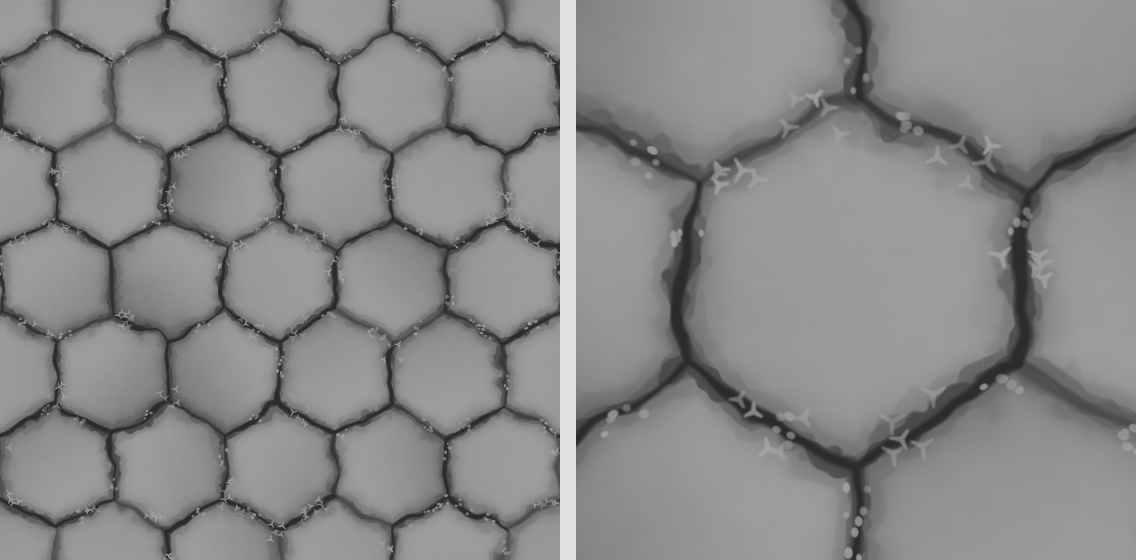
Left, the full canvas; right, a detail of the centre.
This texture map is drawn by a three.js fragment shader. Its source:

```glsl
// Grey hexagon paving, 5 by 6 cells, with dark mossy joints and tiny pale sprouts.
varying vec2 vUv;

const vec2 CELLS = vec2(5.0, 6.0);
const float ROW = 0.8660254;      // row spacing for cells of width 1
const float HALF_EDGE = 0.2886751;
const float TAU = 6.2831853;

vec2 hash2(vec2 p) {
  vec3 h = fract(vec3(p.xyx) * vec3(0.1031, 0.1030, 0.0973));
  h += dot(h, h.yzx + 33.33);
  return fract((h.xx + h.yz) * h.zy);
}

vec2 wrap(vec2 i, vec2 n) { return floor(mod(i + 0.5, n)); }

// Value noise with n lattice steps across the canvas; two channels, wrapping.
vec2 noise2(vec2 uv, float n) {
  vec2 i = floor(uv * n), f = fract(uv * n), e = vec2(1.0, 0.0);
  f = f * f * (3.0 - 2.0 * f);
  vec2 a = hash2(wrap(i, vec2(n)) + n), b = hash2(wrap(i + e.xy, vec2(n)) + n);
  vec2 c = hash2(wrap(i + e.yx, vec2(n)) + n), d = hash2(wrap(i + e.xx, vec2(n)) + n);
  return mix(mix(a, b, f.x), mix(c, d, f.x), f.y);
}

// Coverage of a band reaching out to the given extent.
float band(float dist, float extent, float soft) {
  return 1.0 - smoothstep(extent - soft, extent + soft, dist);
}

// Three tapered leaves around a point.
float sprout(vec2 v, float size, float turn) {
  float a = mod(atan(v.y, v.x + 1e-5) + turn, TAU / 3.0) - TAU / 6.0;
  vec2 leaf = length(v) * vec2(cos(a), abs(sin(a)));
  float width = 0.004 + 0.005 * (1.0 - leaf.x / size);
  return band(leaf.y, width, 0.005) * band(leaf.x, size, 0.006);
}

float bud(vec2 v, float size, float squash) {
  return band(length(v * vec2(1.0, squash)), size, 0.005);
}

// Up to two clusters of buds or sprouts on one joint; q is (along, across).
float growth(vec2 q, vec2 seed) {
  float cover = 0.0;
  for (int c = 0; c < 2; c++) {
    vec2 clusterSeed = seed + float(c) * 61.0 + 7.0;
    vec2 r = hash2(clusterSeed);
    if (r.y < 0.4) continue;
    bool leafy = r.y > 0.76;
    vec2 spread = leafy ? vec2(0.22, 0.17) : vec2(0.15, 0.09);
    vec2 middle = vec2((r.x - 0.5) * 0.46, 0.0);
    for (int m = 0; m < 5; m++) {
      vec2 s = clusterSeed + vec2(13.0, 29.0) * float(m + 1);
      vec2 v = q - middle - (hash2(s) - 0.5) * spread;
      vec2 look = hash2(s + 101.0);
      float mark = leafy ? sprout(v, 0.028 + 0.016 * look.x, r.x * TAU + look.y)
                         : bud(v, 0.010 + 0.008 * look.x, 1.0 + 0.5 * look.y);
      cover = max(cover, mark * (0.45 + 0.4 * look.y));
    }
  }
  return cover;
}

// Stone shade, darker towards one random side of the cell.
float stone(vec2 offset, vec2 id) {
  vec2 r = hash2(id + 211.0);
  float angle = TAU * r.x;
  float side = smoothstep(-0.35, 0.65, dot(offset, vec2(cos(angle), sin(angle))));
  return 0.615 - (0.025 + 0.12 * r.y * r.y) * side;
}

void main() {
  vec2 p = vUv * CELLS * vec2(1.0, ROW);
  vec2 coarse = noise2(vUv, 25.0), medium = noise2(vUv, 60.0), fine = noise2(vUv, 135.0);
  vec2 bent = p + (coarse - 0.5) * 0.075 + (medium - 0.5) * 0.025;
  vec2 ragged = medium * 0.6 + fine * 0.4;

  float nearest = 9.0, shade = 0.6, plants = 0.0;
  float halo = 0.0, wash = 0.0, stain = 0.0, moss = 0.0, crack = 0.0;
  for (int j = -1; j <= 1; j++) for (int i = -1; i <= 1; i++) {
    float row = floor(p.y / ROW + 0.5) + float(j);
    float shift = 0.5 * mod(row, 2.0);
    float column = floor(p.x - shift + 0.5) + float(i);
    vec2 centre = vec2(column + shift, row * ROW);
    vec2 id = wrap(vec2(column, row), CELLS);
    float away = length(bent - centre);
    if (away < nearest) { nearest = away; shade = stone(bent - centre, id); }

    // Each cell owns three of its six joints.
    for (int k = 0; k < 3; k++) {
      float angle = float(k) * TAU / 6.0;
      vec2 n = vec2(cos(angle), sin(angle)), t = vec2(-n.y, n.x);
      vec2 middle = centre + 0.5 * n;
      vec2 q = vec2(dot(p - middle, t), dot(p - middle, n));
      if (length(vec2(max(abs(q.x) - HALF_EDGE, 0.0), q.y)) > 0.32) continue;
      vec2 b = vec2(dot(bent - middle, t), dot(bent - middle, n));
      float past = max(abs(b.x) - HALF_EDGE, 0.0);
      vec2 seed = id + vec2(17.0, 31.0) * float(k), r = hash2(seed);
      float strength = mix(0.3, 1.0, smoothstep(0.0, 0.45, r.x));
      float d = length(vec2(past, b.y));
      float leaning = length(vec2(past, b.y + (r.y - 0.5) * 0.035));
      halo = max(halo, exp(-d * d / 0.010));
      wash = max(wash, band(leaning, 0.03 + 0.10 * ragged.y, 0.014));
      stain = max(stain, band(leaning, 0.075 * ragged.x, 0.009) * mix(0.7, 1.0, strength));
      moss = max(moss, band(leaning, 0.085 * ragged.y - 0.016, 0.007) * strength);
      crack = max(crack, band(d, 0.006 + 0.019 * coarse.x, 0.010) * strength);
      plants = max(plants, growth(q, seed));
    }
  }

  // Layers from the stone up to the plants.
  shade -= 0.11 * halo + 0.035 * wash;
  shade = mix(shade, 0.34, 0.6 * stain);
  shade = mix(shade, 0.25, 0.7 * moss);
  shade = mix(shade, 0.15, 0.85 * crack);
  shade = mix(shade, 0.65, plants);
  shade += (fine.x - 0.5) * 0.008;
  gl_FragColor = vec4(vec3(shade), 1.0);
}
```
